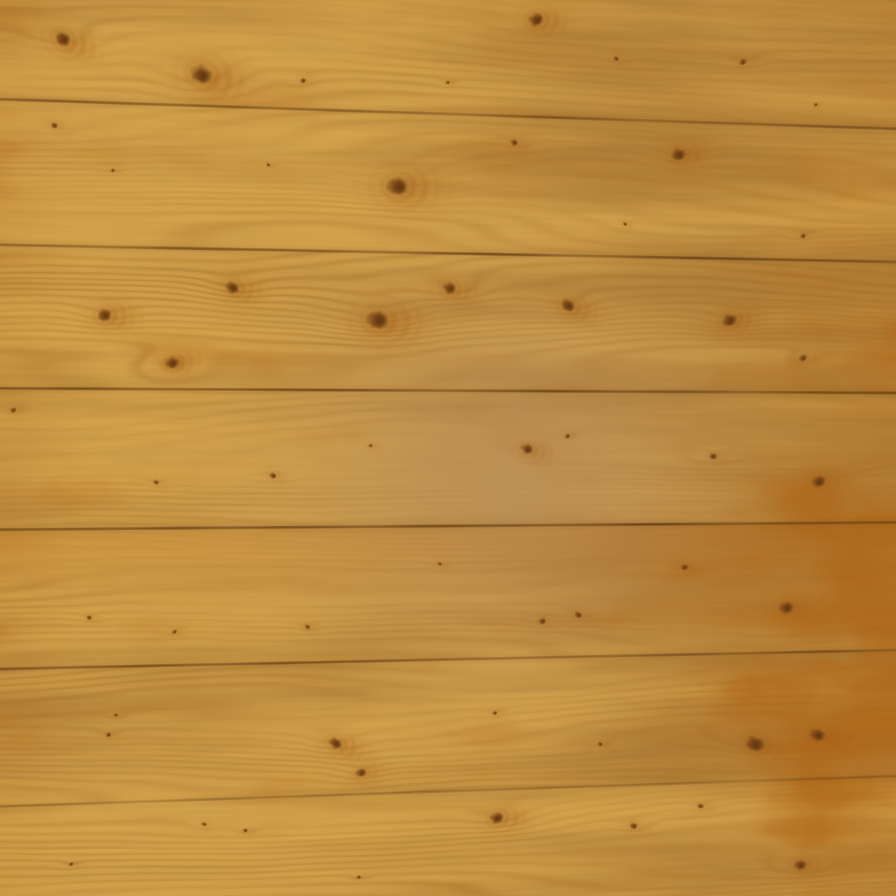
Reproduce this texture procedurally as a three.js fragment shader.

```glsl
// Seven varnished pine boards laid across the canvas, their seams fanning slightly.
// Each board has its own hashed knots; grain lines are contours of a height field
// that gradient noise warps and the knots bend, under amber stain and a pale sheen.
varying vec2 vUv;

const vec3 PALE = vec3(0.81, 0.62, 0.29);
const vec3 HONEY = vec3(0.69, 0.495, 0.215);
const vec3 TAN = vec3(0.64, 0.43, 0.15);
const vec3 AMBER = vec3(0.68, 0.39, 0.09);
const vec3 SHEEN = vec3(0.72, 0.55, 0.34);
const vec3 KNOT = vec3(0.49, 0.28, 0.08);
const vec3 PITH = vec3(0.31, 0.17, 0.05);
const vec3 SEAM = vec3(0.40, 0.24, 0.07);
const float BOARD_HEIGHT = 0.151;
const float KNOTS_PER_BOARD = 8.0;

float hash(vec2 p) {
  vec3 q = fract(p.xyx * 0.1031);
  q += dot(q, q.yzx + 33.33);
  return fract((q.x + q.y) * q.z);
}

float corner(vec2 cell, vec2 offset) {
  float angle = 6.2832 * hash(cell);
  return dot(vec2(cos(angle), sin(angle)), offset);
}

// Gradient noise, about -0.7 to 0.7
float noise(vec2 p) {
  vec2 i = floor(p), f = fract(p);
  vec2 u = f * f * f * (f * (f * 6.0 - 15.0) + 10.0);
  vec2 e = vec2(1.0, 0.0);
  return mix(mix(corner(i, f), corner(i + e.xy, f - e.xy), u.x),
             mix(corner(i + e.yx, f - e.yx), corner(i + e.xx, f - e.xx), u.x), u.y);
}

float fbm(vec2 p) {
  float sum = 0.0, gain = 1.0;
  for (int i = 0; i < 4; i++) {
    sum += gain * noise(p);
    p = p * 2.03 + 17.0;
    gain *= 0.5;
  }
  return sum;
}

float bell(vec2 p) { return exp(-dot(p, p)); }

// Position in the board (xy) and radius (z) of one knot
vec3 knotAt(float i, float board, float knotty) {
  vec2 id = vec2(i * 3.7 + 5.0, board * 11.3 + 2.0);
  float size = pow(hash(id + 41.0), mix(4.5, 0.5, knotty));
  return vec3((i + hash(id)) / KNOTS_PER_BOARD,
              mix(0.14, 0.86, hash(id + 19.0)) * BOARD_HEIGHT,
              mix(0.0022, 0.0108, size));
}

// Grain bend (x), amber halo (y), knot body (z) and dark pith (w) of a board's knots
vec4 knots(vec2 p, float board, float knotty) {
  vec4 sum = vec4(0.0);
  for (float i = 0.0; i < KNOTS_PER_BOARD; i++) {
    vec3 k = knotAt(i, board, knotty);
    vec2 d = (p - k.xy) / k.z;
    d.y += 0.4 * d.x * (hash(vec2(i, board + 60.0)) - 0.5);
    float big = smoothstep(0.003, 0.009, k.z);
    float dist = length(d * vec2(0.92, 1.08)) + 0.3 * noise(d * 1.3 + i * 9.0);
    float rings = 0.8 + 0.2 * sin(dist * 5.0);
    float wings = bell((d - vec2(1.2, -0.3)) / vec2(3.4, 2.0));
    sum.x += 2.0 * k.z * bell(d / vec2(5.5, 2.4));
    sum.y += mix(0.2, 0.55, big) * rings * wings;
    sum.z = max(sum.z, mix(0.6, 0.9, big) * (1.0 - smoothstep(0.4, 1.3, dist)));
    sum.w = max(sum.w, 0.6 * (1.0 - smoothstep(0.0, 0.95, length(d - vec2(0.2, -0.1)))));
  }
  return sum;
}

// Contour lines of growth rings, 0 to 1
float grainLines(vec2 p, vec2 q, float bend, float figure) {
  float warp = mix(0.03, 0.075, figure) * noise(q * vec2(1.7, 13.0));
  warp += 0.003 * noise(q * vec2(9.0, 40.0));
  float wave = 0.5 + 0.5 * sin(6.2832 * 88.0 * (p.y + bend + warp));
  return wave * wave;
}

// Darkness of the joint at a distance from it
float seamMask(float dist, float x, float id) {
  float wear = 0.8 + 0.5 * noise(vec2(x * 9.0, id * 5.3));
  float strength = wear * mix(0.65, 0.9, hash(vec2(id, 8.0))) * (id < 1.5 ? 0.5 : 1.0);
  float line = 1.0 - smoothstep(0.0003, 0.0028, dist);
  return strength * max(line, 0.25 * exp(-dist / 0.004));
}

void main() {
  // Board layout: spacing narrows to the right, with a slight sag
  float mid = (vUv.y - 0.49) / 0.39;
  float y = vUv.y + 0.007 * (1.0 - mid * mid);
  float spacing = mix(0.1578, 0.1444, vUv.x);
  float rows = (y - mix(0.100, 0.135, vUv.x)) / spacing + 1.0;
  float board = floor(rows), across = fract(rows);
  vec2 p = vec2(vUv.x, across * BOARD_HEIGHT);
  vec2 q = p + vec2(board * 7.31, board * 3.17) + 2.0;
  float knotty = abs(board - 4.0) < 0.5 ? 1.0 : (board < 1.5 ? 0.4 : 0.1);
  vec4 knot = knots(p, board, knotty);

  // Bare wood: broad light and tone, growth rings and fine fibres
  float light = 0.45 * bell((vUv - vec2(0.30, 0.62)) / vec2(0.32, 0.6)) - 0.35 * vUv.x;
  light += 0.3 * bell((vUv - vec2(0.45, 0.05)) / vec2(0.5, 0.2));
  float tone = 0.55 + light + 0.75 * fbm(q * vec2(1.4, 13.0)) + 0.4 * noise(vUv * 3.0 + 8.0);
  tone += 0.3 * (hash(vec2(board, 3.0)) - 0.5) - 0.15 * step(0.9, knotty);
  vec3 color = mix(HONEY, PALE, smoothstep(0.0, 1.0, tone));
  float patches = smoothstep(-0.35, 0.45, noise(q * vec2(2.3, 18.0) + 31.0));
  float rings = grainLines(p, q, knot.x, max(knotty, hash(vec2(board, 14.0))));
  color = mix(color, TAN, rings * (0.06 + 0.19 * patches + 0.18 * knotty));
  color *= 1.0 + 0.03 * fbm(q * vec2(7.0, 190.0)) + 0.03 * noise(q * vec2(2.0, 60.0));

  // Sheen in the middle, amber stain towards the right
  color = mix(color, SHEEN, 0.75 * bell((vUv - vec2(0.57, 0.47)) / vec2(0.22, 0.17)));
  float cloud = fbm(vUv * vec2(5.0, 9.0) + 4.0) + 0.5 * noise(q * vec2(3.0, 30.0));
  float stain = smoothstep(0.6, 1.0, vUv.x) * bell(vec2(0.0, (vUv.y - 0.27) / 0.17));
  stain += 0.4 * smoothstep(0.8, 1.0, vUv.x) + 0.25 * smoothstep(0.1, 0.0, vUv.x);
  stain = stain * (0.65 + 0.8 * cloud) + 0.3 * smoothstep(0.1, 0.8, cloud);
  stain += abs(board - 2.0) < 0.5 ? 0.3 * smoothstep(0.2, 1.0, across) : 0.0;
  color = mix(color, AMBER, 0.8 * smoothstep(-0.1, 1.1, stain) - 0.02);

  // Knots, then joints
  color = mix(color, AMBER * 0.95, min(knot.y, 0.7));
  color = mix(color, KNOT, knot.z);
  color = mix(color, PITH, knot.w);
  float seamDist = min(across, 1.0 - across) * spacing;
  color = mix(color, SEAM, clamp(seamMask(seamDist, vUv.x, floor(rows + 0.5)), 0.0, 1.0));
  gl_FragColor = vec4(color, 1.0);
}
```
